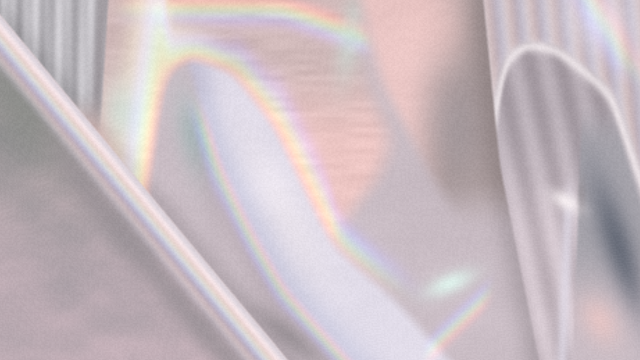
Reproduce this texture procedurally as a WebGL 1 fragment shader.

```glsl
precision highp float;
// Draws softly folded holographic foil with pastel rainbow edges.
uniform vec2 u_resolution;

const float HEIGHT = 4.32; // canvas height in working units
const float GRAIN = .035;
const float CLOUD = .05;
const float ROUND = .1; // softness of outline bends
const vec3 MAUVE = vec3(.79, .74, .77);
const vec3 PEARL = vec3(.88, .86, .91);
const vec3 ROSE = vec3(.93, .78, .77);
const vec3 DUSK = vec3(.59, .56, .58);
const vec3 SLATE = vec3(.40, .42, .47);
const vec3 MINT = vec3(.79, .88, .85);
const vec3 CREAM = vec3(.95, .91, .82);
const vec3 WHITE = vec3(.97, .94, .95);

vec2 p; // working position, y pointing down
float cloud;

float hash(vec2 v) { return fract(sin(dot(v, vec2(127.1, 311.7))) * 43758.5); }

float noise(vec2 v) {
  vec2 i = floor(v), f = fract(v), e = vec2(1, 0);
  f = f * f * (3. - 2. * f);
  return mix(mix(hash(i), hash(i + e), f.x),
             mix(hash(i + e.yx), hash(i + e.xx), f.x), f.y);
}

float fbm(vec2 v) {
  float sum = 0., amp = .5;
  for (int i = 0; i < 4; i++) { sum += amp * noise(v); v = v * 2. + 7.1; amp *= .5; }
  return sum;
}

// Smooth hinge: zero before k, slope one after it
float bend(float x, float k) { x -= k; return .5 * (x + sqrt(x * x + ROUND * ROUND)); }
float side(float d, float w) { return smoothstep(-w, w, d); }
float line(float d, float w) { return exp(-d * d / (w * w)); }

// Soft rotated ellipse of colour
void dab(inout vec3 c, vec3 tint, float a, vec2 center, vec2 r, float angle) {
  float s = sin(angle), k = cos(angle);
  vec2 q = p - center;
  q = vec2(k * q.x + s * q.y, k * q.y - s * q.x) / r;
  c = mix(c, tint, a * exp(-dot(q, q)));
}

// Blue, green, red bands in order of distance
vec3 rainbow(float d, float w) {
  vec3 t = d / w - vec3(2, 1, 0);
  return exp(-t * t);
}

// Fold outlines, y as a function of x
float ridgeTop(float x) {
  return .75 - 8. * (x - 1.95) + 7.67 * bend(x, 1.95) + .73 * bend(x, 2.3)
    + .9 * bend(x, 2.8) + .8 * bend(x, 3.3) - 1.24 * bend(x, 4.) + .24 * bend(x, 4.7);
}
float ridgeBase(float x) {
  return 1.1 + 3.6 * (x - 2.35) - 1.6 * bend(x, 2.6) - .25 * bend(x, 3.) - .65 * bend(x, 3.4);
}
float hoodTop(float x) {
  return .75 - 6. * (x - 5.97) + 5.5 * bend(x, 6.) + .7 * bend(x, 6.3)
    + .6 * bend(x, 6.7) + 2.2 * bend(x, 7.38);
}
// Distance below an outline
#define BELOW(f) ((p.y - f(p.x)) / length(vec2(1, (f(p.x + .02) - f(p.x - .02)) / .04)))

// Centre sheet and two rose panels
vec3 panels() {
  vec3 c = MAUVE;
  float fan = side(4.35 + .3 * line(p.y - 1.7, .6) - .5 * bend(p.y, 2.2) - p.x, .2)
    * side(3. - p.y, .4);
  c = mix(c, mix(vec3(.81, .72, .72), ROSE, smoothstep(.6, 1.8, p.y)), fan);
  c += (noise(p * vec2(3, 16)) - .5) * CLOUD * fan;
  c += .14 * rainbow(p.y - .02 - .35 * bend(p.x, 3.4), .1).bgr
    * side(p.x - 1.6, .3) * side(4.4 - p.x, .15);
  dab(c, MINT, .6, vec2(4.2, .45), vec2(.15, .5), .15);
  float panel = side(p.x - 4.33 - .25 * p.y - .3 * bend(p.y, 1.), .14) * side(2.45 - p.y, .35);
  vec3 satin = mix(ROSE, vec3(.67, .61, .61), smoothstep(.5, 1.3, p.x - 4.5 + .15 * p.y));
  c = mix(c, satin, panel * .9);
  dab(c, DUSK, .5, vec2(5.45, 1.5), vec2(.32, .65), -.1);
  dab(c, ROSE, .5, vec2(5.25, .35), vec2(.35, .4), 0.);
  return c;
}

// Raised ridge with a rainbow rim
vec3 ridge(vec3 c) {
  float top = BELOW(ridgeTop), base = -BELOW(ridgeBase);
  c = mix(c, CREAM, .75 * line(top + .28, .2) * side(2.4 - p.x, .5) * side(2.4 - p.y, .4));
  dab(c, MINT, .65, vec2(1.45, 1.35), vec2(.25, .4), 0.);
  c += .12 * rainbow(top + .23, .11) * side(3.3 - p.y, .4);
  vec3 under = MAUVE;
  dab(under, vec3(.67, .75, .75), .7, vec2(2.3, 1.6), vec2(.18, .5), -.2);
  vec3 crest = mix(PEARL, vec3(.8, .8, .88), line(base, .25));
  dab(crest, WHITE, .4, vec2(3.4, 2.5), vec2(.25, 1), -.5);
  dab(crest, vec3(.75, .72, .79), 1., vec2(2.15, .95), vec2(.3), 0.);
  float body = side(top, .09);
  c = mix(c, mix(under, crest, side(base, .07)), body);
  c += .1 * (rainbow(base + .1, .055) - .35 * line(base + .16, .14)) * body * side(p.y - 1.4, .3);
  dab(c, DUSK, .8, vec2(3.5, 4.05), vec2(.5, .13), .7);
  dab(c, MINT + .08, .85, vec2(5.4, 3.4), vec2(.3, .12), -.4);
  c += .1 * rainbow(p.y + .95 * p.x - 9., .09) * side(.35 - abs(p.x - 5.5), .12);
  return c + (cloud - .5) * CLOUD;
}

// Pleats, left sheet and diagonal roll
vec3 leftFold(vec3 c) {
  float pleat = 1.3 - .06 * p.y - p.x;
  vec3 pleats = vec3(.74, .73, .75) + .06 * sin(p.x * 19. + p.y) + .03 * sin(p.x * 47.);
  pleats = mix(pleats, DUSK, .6 * line(pleat - .06, .08));
  c = mix(c, pleats, side(pleat, .025) * side(1.4 - p.y, .3));
  float d = (1.2 * p.x + .17 - p.y) / 1.56;
  vec3 sheet = mix(vec3(.64, .61, .62), vec3(.75, .68, .71), smoothstep(1.6, 3.6, p.y));
  sheet += (cloud - .5) * vec3(.2, .13, .14);
  dab(sheet, vec3(.54, .55, .53), .7, vec2(.3, 1.3), vec2(.9, .4), .9);
  sheet = mix(sheet, DUSK, .7 * line(d + .55, .17) * side(p.x - .7, .4));
  vec3 roll = MAUVE + .05 * cos(d * 34. + vec3(0, .4, .8));
  roll = mix(roll, WHITE, .8 * line(d + .09, .06));
  sheet = mix(sheet, roll, side(d + .38, .1)) + .05 * rainbow(d + .25, .06);
  return mix(c * (1. - .1 * line(d, .15)), sheet, side(-d, .018));
}

// Right column, hooded fold and dark crease
vec3 rightFold(vec3 c) {
  float d = p.x - 5.8 - .1 * p.y - .1 * bend(p.y, 2.), hood = BELOW(hoodTop);
  vec3 col = MAUVE + .04 * cos(d * 24. + vec3(0, .5, 1));
  dab(col, PEARL, .7, vec2(7.2, .25), vec2(.45, .4), .6);
  col += .08 * rainbow(p.x - .6 * p.y - 6.95, .12) * side(.9 - p.y, .2);
  vec3 inside = mix(vec3(.69, .65, .68), MAUVE, smoothstep(1.3, 3., p.y));
  inside += .05 * sin((p.x - .22 * p.y) * 17.) + (cloud - .5) * CLOUD;
  col = mix(col, inside, side(hood, .05));
  col = mix(col, WHITE, .75 * line(hood - .06, .07) * side(2.6 - p.y, .5));
  float crease = p.x - 7.04 + .04 * p.y;
  vec3 pocket = mix(vec3(.65, .64, .67), MAUVE, smoothstep(2.8, 3.9, p.y));
  col = mix(col, pocket, side(crease, .03) * side(p.y - 1.5, .3) * side(hood - .12, .06));
  col = mix(col, PEARL, .7 * line(crease + .12, .07) * side(p.y - 2.3, .3));
  dab(col, SLATE, .95, vec2(7.42, 2.95), vec2(.19, .85), -.32);
  dab(col, WHITE, .95, vec2(6.8, 2.42), vec2(.2, .1), .5);
  dab(col, DUSK, .6, vec2(6.98, 2.35), vec2(.05, .2), 0.);
  dab(col, ROSE, .7, vec2(7.2, 3.85), vec2(.2, .3), -.5);
  return mix(c * (1. - .13 * line(d, .2)), col, side(d, .025));
}

void main() {
  p = vec2(gl_FragCoord.x, u_resolution.y - gl_FragCoord.y) * HEIGHT / u_resolution.y;
  cloud = fbm(p * vec2(1.2, 1.8));
  vec3 c = rightFold(leftFold(ridge(panels())));
  c += (noise(p * 60.) - .5) * GRAIN;
  gl_FragColor = vec4(clamp(c, 0., 1.), 1);
}
```
